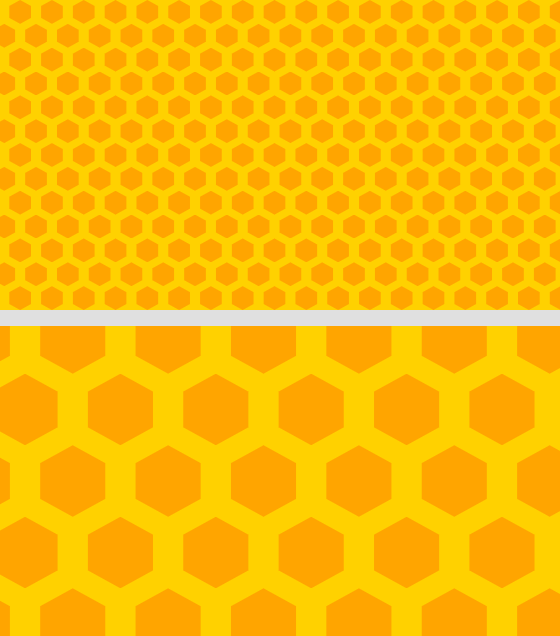
Top: the whole. Bottom: its middle third, enlarged.
This pattern is drawn by a WebGL 1 fragment shader. Its source:

```glsl
precision mediump float;
// Honeycomb of pointy-topped orange hexagons on yellow.
// Thirteen rows fill the height, every other one shifted by half a cell;
// each hexagon is a distance function, smoothed over one pixel.

uniform vec2 u_resolution;

// Signed distance to a hexagon one unit tall, with shoulders at a quarter of its height.
float hexagonDistance(vec2 p, float halfWidth) {
  p = abs(p);
  vec2 slopeNormal = normalize(vec2(0.25 / halfWidth, 1.0));
  float slope = dot(p - vec2(0.0, 0.5), slopeNormal);
  return max(p.x - halfWidth, slope);
}

void main() {
  // One unit is the height of a row.
  float pixel = 13.0 / u_resolution.y;
  vec2 p = gl_FragCoord.xy * pixel;

  // Staggered cells, four thirds as wide as they are tall.
  float row = floor(p.y);
  float pitch = 4.0 / 3.0;
  float firstCentre = 0.178 + 0.5 * pitch * (1.0 - mod(row, 2.0));
  float cellX = (fract((p.x - firstCentre) / pitch + 0.5) - 0.5) * pitch;
  vec2 cell = vec2(cellX, p.y - row - 0.5);

  float fill = clamp(0.5 - hexagonDistance(cell, 0.455) / pixel, 0.0, 1.0);

  vec3 wax = vec3(1.0, 0.82, 0.0);
  vec3 honey = vec3(1.0, 0.647, 0.0);
  gl_FragColor = vec4(mix(wax, honey, fill), 1.0);
}
```
